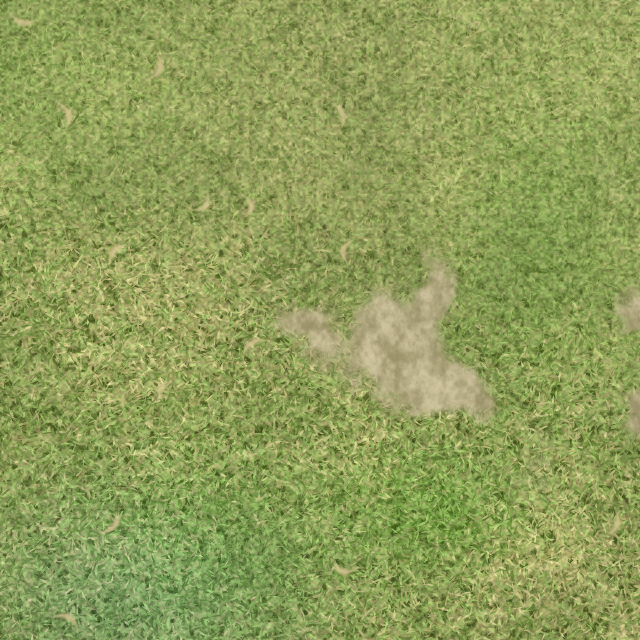
A three.js fragment shader for this texture:

```glsl
// A worn lawn seen from above: layers of short, randomly turned grass blades
// over shaded thatch, tinted by broad lush and dry fields, with bare soil
// patches whose ragged edges come from noise, and a few pale dead leaves.
varying vec2 vUv;

float hash(vec2 p) {
  return fract(sin(dot(p, vec2(127.1, 311.7))) * 43758.5453);
}

vec2 hash2(vec2 p) {
  return vec2(hash(p), hash(p + 57.3));
}

float noise(vec2 p) {
  vec2 i = floor(p), f = fract(p);
  f = f * f * (3.0 - 2.0 * f);
  return mix(mix(hash(i), hash(i + vec2(1.0, 0.0)), f.x),
             mix(hash(i + vec2(0.0, 1.0)), hash(i + 1.0), f.x), f.y);
}

float fbm(vec2 p) {
  float sum = 0.0, amp = 0.5;
  for (int i = 0; i < 5; i++) {
    sum += amp * noise(p);
    p = mat2(1.6, 1.2, -1.2, 1.6) * p + 7.1;
    amp *= 0.5;
  }
  return sum;
}

// Soft elliptical spot
float blob(vec2 p, vec2 centre, vec2 radius) {
  vec2 q = (p - centre) / radius;
  return exp(-dot(q, q));
}

// Coverage of a bent, tapered blade around the origin
float blade(vec2 q, float angle, float halfLength, float halfWidth, float bend) {
  vec2 dir = vec2(cos(angle), sin(angle));
  float along = dot(q, dir) / halfLength;
  float across = dot(q, vec2(-dir.y, dir.x)) + bend * along * along;
  float taper = halfWidth * (1.0 - along * along);
  return 1.0 - smoothstep(-0.05, 0.06, abs(across) - taper);
}

// How bare the ground is, from 0 to 1
float bareGround(vec2 p) {
  vec2 w = p + 0.07 * (vec2(fbm(p * 17.0), fbm(p * 17.0 + 31.0)) - 0.48);
  float m = 1.15 * blob(w, vec2(0.62, 0.46), vec2(0.085, 0.085));
  m += 0.9 * blob(w, vec2(0.71, 0.39), vec2(0.06, 0.05));
  m += 0.7 * blob(w, vec2(0.69, 0.56), vec2(0.03, 0.055));
  m += 0.85 * blob(w, vec2(0.46, 0.50), vec2(0.045, 0.04));
  m += 0.45 * blob(w, vec2(0.49, 0.45), vec2(0.04, 0.05));
  m += 0.9 * blob(w, vec2(1.0, 0.51), vec2(0.045, 0.05));
  m += 0.9 * blob(w, vec2(1.01, 0.36), vec2(0.04, 0.05));
  m += 0.45 * blob(w, vec2(0.85, 0.28), vec2(0.06, 0.09));
  m += 0.35 * blob(w, vec2(0.95, 0.74), vec2(0.05, 0.14));
  return smoothstep(0.28, 0.75, m + 0.35 * (fbm(p * 65.0) - 0.48));
}

void main() {
  vec2 p = vUv;

  // Broad fields of growth
  float patchy = fbm(p * 7.0) - 0.48;
  float lush = 0.9 * blob(p, vec2(0.68, 0.2), vec2(0.14, 0.09))
    + 0.6 * blob(p, vec2(0.32, 0.16), vec2(0.2, 0.15))
    + 0.55 * blob(p, vec2(0.85, 0.62), vec2(0.13, 0.22))
    + 0.35 * blob(p, vec2(0.05, 0.9), vec2(0.2, 0.2));
  float dry = 0.3 * blob(p, vec2(0.55, 0.82), vec2(0.18, 0.25))
    + 0.3 * blob(p, vec2(0.9, 0.06), vec2(0.2, 0.12))
    + 0.15 * blob(p, vec2(0.3, 0.55), vec2(0.2, 0.15));
  float straw = clamp(0.32 + dry - 0.32 * lush + 0.9 * patchy, 0.03, 0.85);
  float cool = blob(p, vec2(0.2, 0.06), vec2(0.25, 0.16));
  float coarse = 1.0 - smoothstep(0.55, 0.85, p.y + 0.25 * p.x);
  float bare = bareGround(p);

  // Shaded thatch under the blades
  float grain = fbm(p * 130.0);
  vec3 color = mix(vec3(0.29, 0.35, 0.12), vec3(0.64, 0.67, 0.41),
                   smoothstep(0.2, 0.65, grain + 0.08 * (1.0 - coarse)));

  // Blades, layer over layer
  for (int layer = 0; layer < 8; layer++) {
    float l = float(layer);
    vec2 g = p * (50.0 + 3.0 * l) + l * 17.7;
    vec2 cell = floor(g);
    for (int y = -1; y <= 1; y++) {
      for (int x = -1; x <= 1; x++) {
        vec2 id = cell + vec2(float(x), float(y));
        vec2 r = hash2(id + l * 3.7), s = hash2(id + 91.7 + l * 5.3);
        float cover = blade(g - id - r, s.x * 6.2832, 0.3 + 0.35 * s.y,
                            0.07 + 0.05 * r.x, 0.25 * (r.y - 0.5));
        float tone = hash(id + 13.1 + l);
        vec3 green = mix(vec3(0.38, 0.48, 0.19), vec3(0.68, 0.78, 0.46), tone);
        vec3 yellow = mix(vec3(0.56, 0.54, 0.31), vec3(0.83, 0.80, 0.57), tone);
        vec3 tint = mix(green, yellow, step(hash(id + 41.9 + l), straw));
        color = mix(color, tint, cover * (0.6 + 0.25 * coarse));
      }
    }
  }

  // Field tints, softer growth at the top and fine grain
  color = mix(color, vec3(0.60, 0.66, 0.38), 0.2 * (1.0 - coarse));
  color += vec3(-0.07, -0.01, -0.05) * lush + vec3(-0.02, 0.02, 0.07) * cool;
  color *= 1.0 + 0.22 * patchy + 0.3 * (noise(p * 240.0) - 0.5);

  // Bare soil, dusty and low in contrast
  float dust = 0.6 * fbm(p * 45.0) + 0.4 * fbm(p * vec2(150.0, 110.0));
  vec3 soil = mix(vec3(0.61, 0.57, 0.42), vec3(0.83, 0.78, 0.64), smoothstep(0.2, 0.75, dust));
  color = mix(color, soil, 0.93 * bare);

  // Sparse dead leaves
  vec2 leafGrid = p * 14.0;
  vec2 leafId = floor(leafGrid);
  vec2 turn = hash2(leafId + 5.5);
  float leaf = blade(leafGrid - leafId - 0.5, turn.x * 6.2832, 0.2 + 0.1 * turn.y, 0.06, 0.12);
  color = mix(color, vec3(0.84, 0.77, 0.57), 0.8 * leaf * step(0.93, hash(leafId + 2.2)));

  gl_FragColor = vec4(clamp(color, 0.0, 1.0), 1.0);
}
```
